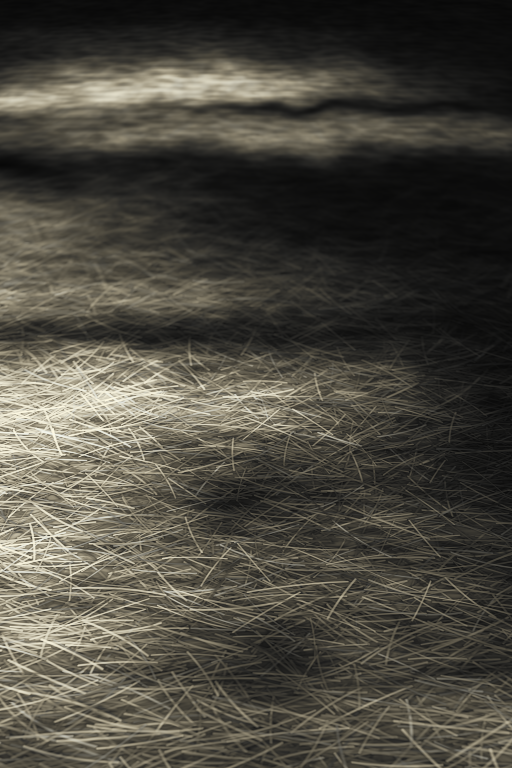
Give the GLSL for this texture, as a WebGL 2 fragment shader.

```glsl
#version 300 es
precision highp float;
// Dry pine needles on the ground, receding into blur under dappled light.
uniform vec2 u_resolution;
out vec4 fragColor;

const int LAYERS = 18;
const vec2 CELL = vec2(0.105, 0.052);
const float HORIZON = 1.25;
const float NEEDLE_WIDTH = 0.0018;
const float EXPOSURE = 2.1;
const vec3 SHADE_TINT = vec3(1.0, 1.0, 0.97);
const vec3 STRAW_TINT = vec3(1.05, 0.99, 0.83);
const vec3 SUN_TINT = vec3(1.02, 1.0, 0.91);
const vec3 COOL_TINT = vec3(0.95, 1.0, 1.04);

vec4 hash4(vec3 p) {
    vec4 q = fract(p.xyzx * vec4(0.1031, 0.1030, 0.0973, 0.1099));
    q += dot(q, q.wzxy + 33.33);
    return fract((q.xxyz + q.yzzw) * q.zywx);
}

float gradientDot(vec2 cell, vec2 offset) {
    float angle = 6.2832 * hash4(vec3(cell, 7.0)).x;
    return dot(vec2(cos(angle), sin(angle)), offset);
}

float gradientNoise(vec2 p) {
    vec2 i = floor(p), f = fract(p);
    vec2 s = f * f * f * (f * (f * 6.0 - 15.0) + 10.0);
    vec2 e = vec2(1.0, 0.0);
    return mix(mix(gradientDot(i, f), gradientDot(i + e, f - e), s.x),
               mix(gradientDot(i + e.yx, f - e.yx), gradientDot(i + 1.0, f - 1.0), s.x), s.y);
}

// Soft elliptical pool, used for both light and shadow
float pool(vec2 p, vec2 centre, vec2 radius) {
    vec2 q = (p - centre) / radius;
    return exp(-dot(q, q));
}

float dappledLight(vec2 p) {
    p.y += 0.02 * gradientNoise(p * vec2(4.0, 9.0)) + 0.008 * gradientNoise(p * vec2(15.0, 25.0));
    // Distant bands
    float light = 0.028 + 0.03 * (1.0 - smoothstep(0.4, 0.9, p.y));
    light += 0.06 * pool(p, vec2(0.30, 0.94), vec2(0.40, 0.02));
    light += 0.56 * pool(p, vec2(0.38, 0.888), vec2(0.32, 0.026));
    light += 0.45 * pool(p, vec2(0.04, 0.868), vec2(0.28, 0.014));
    light += 0.33 * pool(p, vec2(0.48, 0.828), vec2(0.56, 0.027));
    // Middle ground
    light += 0.27 * pool(p, vec2(0.0, 0.71), vec2(0.32, 0.06));
    light += 0.30 * pool(p, vec2(0.05, 0.62), vec2(0.55, 0.05));
    // Sunlit foreground
    light += 0.50 * pool(p, vec2(0.0, 0.48), vec2(0.48, 0.08));
    light += 0.28 * pool(p, vec2(0.45, 0.49), vec2(0.34, 0.055));
    light += 0.54 * pool(p, vec2(0.0, 0.33), vec2(0.36, 0.17));
    light += 0.08 * pool(p, vec2(0.75, 0.42), vec2(0.30, 0.10));
    light += 0.20 * pool(p, vec2(0.68, 0.27), vec2(0.42, 0.14));
    light += 0.33 * pool(p, vec2(0.10, 0.08), vec2(0.50, 0.18));
    light += 0.26 * pool(p, vec2(0.90, 0.02), vec2(0.36, 0.12));
    // Cast shadows
    light *= 1.0 - 0.72 * pool(p, vec2(0.58, 0.862), vec2(0.42, 0.008));
    light *= 1.0 - 0.75 * pool(p, vec2(0.0, 0.785), vec2(0.20, 0.016));
    light *= 1.0 - 0.68 * pool(p, vec2(0.26, 0.563), vec2(0.50, 0.019));
    light *= 1.0 - 0.55 * pool(p, vec2(0.48, 0.345), vec2(0.18, 0.05));
    light *= 1.0 - 0.48 * pool(p, vec2(0.52, 0.14), vec2(0.17, 0.08));
    light *= 1.0 - 0.48 * pool(p, vec2(1.0, 0.43), vec2(0.25, 0.14));
    return light;
}

// Distance to a slightly bent needle centred on the origin
float needleDistance(vec2 p, float angle, float halfLength, float bend) {
    float c = cos(angle), s = sin(angle);
    vec2 q = vec2(c * p.x + s * p.y, c * p.y - s * p.x);
    q.y += bend * q.x * q.x;
    q.x -= clamp(q.x, -halfLength, halfLength);
    return length(q);
}

// Scatter one needle per cell; x is tone, y is coolness
vec2 addNeedles(vec2 under, vec2 ground, float layer, float blur) {
    float height = (layer + 1.0) / float(LAYERS);
    vec2 p = ground / CELL + vec2(0.37, 0.61) * layer;
    vec2 home = floor(p);
    float strength = NEEDLE_WIDTH / (NEEDLE_WIDTH + 0.5 * blur);
    for (int k = 0; k < 9; k++) {
        vec2 cell = home + vec2(k % 3 - 1, k / 3 - 1);
        vec4 a = hash4(vec3(cell + 60.0, layer * 3.1 + 1.0));
        vec4 b = hash4(vec3(cell + 90.0, layer * 5.7 + 2.0));
        float angle = (a.z + a.w + b.x - 1.5) * (b.y > 0.9 ? 3.0 : 0.95);
        float halfLength = min(0.95 * CELL.x * mix(0.4, 1.0, b.z), 0.92 * CELL.y / (abs(sin(angle)) + 0.01));
        float dist = needleDistance((p - cell - a.xy) * CELL, angle, halfLength, (b.y - 0.5) * 3.0);
        float width = NEEDLE_WIDTH * mix(0.65, 1.25, a.x);
        float cover = strength * (1.0 - smoothstep(max(width - blur, 0.0), width + blur, dist));
        float shadow = strength * (1.0 - smoothstep(0.0, 3.5 * width + blur, dist));
        float tone = mix(0.35, 1.25, b.w) * mix(0.55, 1.0, height);
        under.x *= 1.0 - 0.28 * shadow;
        under = mix(under, vec2(tone, step(0.88, a.y)), cover);
    }
    return under;
}

void main() {
    vec2 uv = gl_FragCoord.xy / u_resolution;
    // Perspective ground plane and depth of field
    float depth = HORIZON - uv.y;
    vec2 ground = vec2((uv.x - 0.5) / depth, -1.9 * log(depth));
    float blur = max(0.0012, 0.8 / u_resolution.x) / depth;
    blur += 0.025 * smoothstep(0.42, 1.0, uv.y) + 0.002 * (1.0 - smoothstep(0.0, 0.25, uv.y));

    vec2 litter = vec2(0.45 + 0.25 * gradientNoise(ground * vec2(14.0, 60.0)), 0.0);
    for (int i = 0; i < LAYERS; i++) litter = addNeedles(litter, ground, float(i), blur);
    float far = smoothstep(0.5, 0.9, uv.y);
    float tone = mix(litter.x, 0.72, 0.4 * far);
    tone *= 1.0 + 0.4 * gradientNoise(ground * vec2(9.0, 34.0)) + 0.35 * gradientNoise(ground * vec2(3.0, 11.0));

    // Light the litter and tint by brightness
    float value = EXPOSURE * tone * dappledLight(uv);
    value = value < 0.6 ? value : 0.6 + 0.38 * (1.0 - exp((0.6 - value) / 0.38));
    vec3 tint = mix(SHADE_TINT, STRAW_TINT, smoothstep(0.04, 0.3, value));
    tint = mix(tint, SUN_TINT, smoothstep(0.5, 0.9, value));
    tint = mix(tint, COOL_TINT, 0.5 * litter.y);
    fragColor = vec4(clamp(value * tint + 0.008, 0.0, 1.0), 1.0);
}
```
